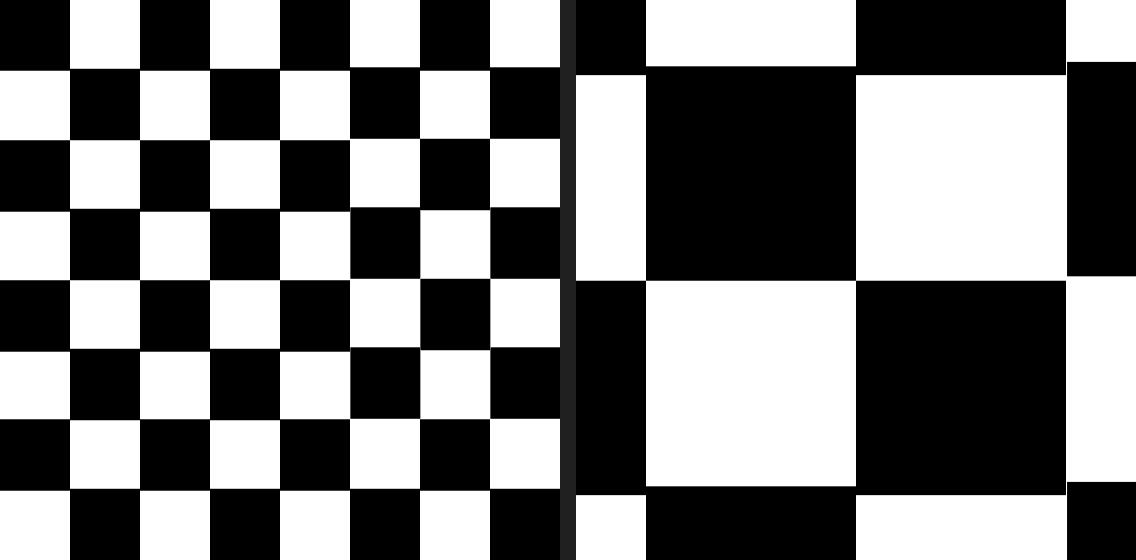
Left: the whole. Right: its middle third, enlarged.
Give the GLSL for this pattern, as a WebGL 1 fragment shader.

```glsl
precision highp float;
// Black and white checkerboard of 8 by 8 cells, laid as separate black tiles.
// Each tile is slightly taller than its cell and slips a little out of line,
// so neighbouring rows overlap unevenly; edges use box-filtered coverage.

uniform vec2 u_resolution;

#define CELLS 8.0            // repeats across and down
#define TILE_WIDTH 1.0       // in cells
#define TILE_HEIGHT 1.021    // in cells
#define EVEN_DROP 0.014      // downward slip of inner even rows
#define ODD_LIFT 0.007       // upward slip of odd rows
#define RIGHT_LIFT 0.021     // extra upward slip on the right side
#define RIGHT_SLIDE 0.005    // sideways slip on the right side
#define INK vec3(0.0)
#define PAPER vec3(1.0)

// Offset of a tile from its cell centre; rows count down from the top.
vec2 tileSlip(vec2 cell) {
  float odd = mod(cell.y, 2.0);
  float inner = step(0.5, cell.y) * step(cell.y, 5.5);
  float right = inner * step(4.5, cell.x);
  float down = mix(EVEN_DROP * inner, -ODD_LIFT, odd) - RIGHT_LIFT * right;
  float slide = RIGHT_SLIDE * right * step(2.5, cell.y);
  return vec2(slide, down);
}

// Share of the pixel covered by a rectangle centred on the origin.
float boxCoverage(vec2 p, vec2 halfSize, vec2 pixel) {
  vec2 cover = clamp((halfSize - abs(p)) / pixel + 0.5, 0.0, 1.0);
  return cover.x * cover.y;
}

// 1 for black cells inside the board, 0 elsewhere.
float isTile(vec2 cell) {
  vec2 inside = step(vec2(-0.5), cell) * step(cell, vec2(CELLS - 0.5));
  return inside.x * inside.y * (1.0 - mod(cell.x + cell.y, 2.0));
}

void main() {
  vec2 uv = gl_FragCoord.xy / u_resolution;
  vec2 p = vec2(uv.x, 1.0 - uv.y) * CELLS;
  vec2 pixel = CELLS / u_resolution;
  vec2 home = floor(p);
  vec2 halfSize = 0.5 * vec2(TILE_WIDTH, TILE_HEIGHT);

  // Neighbouring tiles may reach into this cell.
  float ink = 0.0;
  for (int j = -1; j <= 1; j++) {
    for (int i = -1; i <= 1; i++) {
      vec2 cell = home + vec2(float(i), float(j));
      vec2 centre = cell + 0.5 + tileSlip(cell);
      ink = max(ink, isTile(cell) * boxCoverage(p - centre, halfSize, pixel));
    }
  }

  gl_FragColor = vec4(mix(PAPER, INK, ink), 1.0);
}
```
